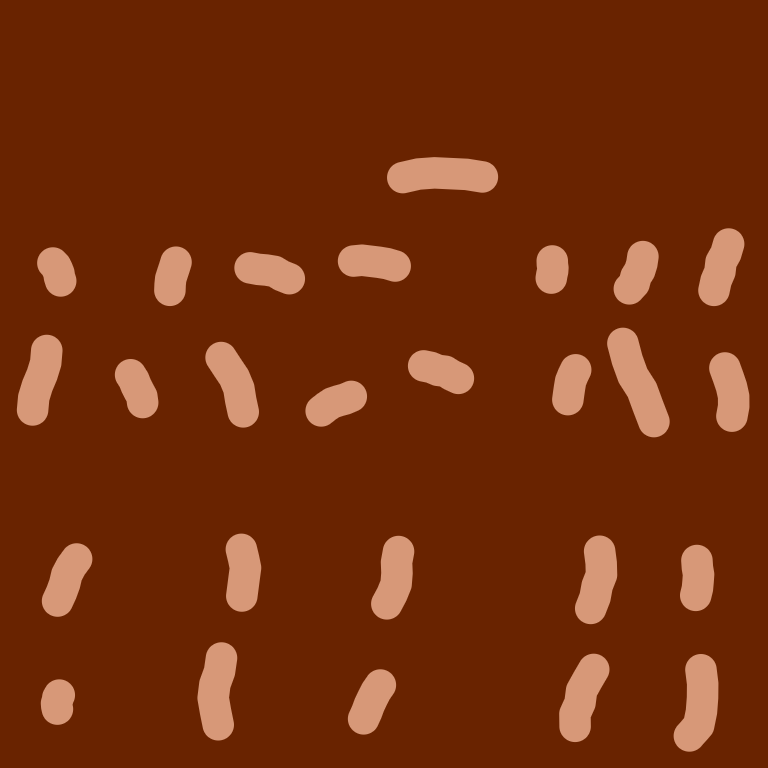
A WebGL 1 fragment shader for this pattern:

```glsl
precision highp float;

uniform vec2 u_resolution;

const vec3 GROUND_COLOR = vec3(0.412, 0.137, 0.0);
const vec3 STROKE_COLOR = vec3(0.843, 0.598, 0.470);

// Each row: height, stroke count, shortest and longest spine
const vec4 ROW_TOP    = vec4(0.760, 1.0, 0.095, 0.110);
const vec4 ROW_UPPER  = vec4(0.645, 7.0, 0.022, 0.065);
const vec4 ROW_MIDDLE = vec4(0.495, 8.0, 0.020, 0.118);
const vec4 ROW_LOWER  = vec4(0.245, 5.0, 0.022, 0.090);
const vec4 ROW_BOTTOM = vec4(0.095, 5.0, 0.018, 0.105);

const float STROKE_RADIUS = 0.0205;
const float TILT = 0.85;          // spread of directions, radians
const float BEND = 0.65;          // spread of total curvature
const float WOBBLE = 0.50;        // kinks between spine segments
const float SPREAD = 0.24;        // sideways scatter within a column
const float LIFT = 0.020;         // vertical scatter of upright strokes
const float LIFT_FLAT = 0.045;    // vertical scatter of flat strokes
const float FLAT_CENTER = 0.45;   // block of flat strokes in the upper rows
const float FLAT_HALF = 0.12;
const float FLAT_FLOOR = 0.40;
const float FLAT_FILL = 0.60;     // longest flat spine, in column widths
const float GAP_START = 0.60;     // right-hand group is squeezed to the edge
const float GAP_END = 0.98;
const float GAP_SQUEEZE = 0.20;
const float SEED = 3.7;
const int MAX_COLUMNS = 8;
const int SEGMENTS = 5;

float hash(vec2 p) {
  vec3 q = fract(vec3(p.xyx) * vec3(0.1031, 0.1030, 0.0973));
  q += dot(q, q.yzx + 33.33);
  return fract((q.x + q.y) * q.z);
}

// Random value centred on zero
float signedHash(vec2 p) {
  return hash(p) - 0.5;
}

float segmentDistance(vec2 p, vec2 a, vec2 b) {
  vec2 pa = p - a;
  vec2 ba = b - a;
  return length(pa - ba * clamp(dot(pa, ba) / dot(ba, ba), 0.0, 1.0));
}

// Round-ended stroke along a gently curved, uneven spine
float strokeDistance(vec2 p, vec2 center, float angle, float len, vec2 id) {
  float bend = BEND * signedHash(id + 11.0);
  float stepLength = len / float(SEGMENTS);
  vec2 joint = center - 0.5 * len * vec2(cos(angle), sin(angle));
  float d = 1.0;
  for (int i = 0; i < SEGMENTS; i++) {
    float t = (float(i) + 0.5) / float(SEGMENTS) - 0.5;
    float kink = WOBBLE * signedHash(id + vec2(23.0 + float(i), 5.0));
    float heading = angle + bend * t * 2.0 + kink;
    vec2 next = joint + stepLength * vec2(cos(heading), sin(heading));
    d = min(d, segmentDistance(p, joint, next));
    joint = next;
  }
  return d - STROKE_RADIUS;
}

// Loose row of strokes, one per column
float rowDistance(vec2 p, vec4 row) {
  float d = 1.0;
  for (int i = 0; i < MAX_COLUMNS; i++) {
    float column = float(i);
    if (column >= row.y) break;
    vec2 id = vec2(column * 7.0 + SEED, row.x * 400.0 + SEED);
    float x = (column + 0.5) / row.y;
    bool flatStroke = row.x > FLAT_FLOOR && abs(x - FLAT_CENTER) < FLAT_HALF;
    if (x > GAP_START) x += GAP_SQUEEZE * (GAP_END - x);

    float len = mix(row.z, row.w, hash(id + 31.0));
    float angle = 1.5708;
    float lift = LIFT;
    if (flatStroke) {
      len = min(len, FLAT_FILL / row.y);
      angle = 0.0;
      lift = LIFT_FLAT;
    }
    angle += TILT * signedHash(id + 43.0);
    vec2 scatter = vec2(SPREAD / row.y * signedHash(id + 57.0),
                        lift * signedHash(id + 71.0));
    d = min(d, strokeDistance(p, vec2(x, row.x) + scatter, angle, len, id));
  }
  return d;
}

void main() {
  float canvas = min(u_resolution.x, u_resolution.y);
  vec2 p = gl_FragCoord.xy / canvas;

  float d = rowDistance(p, ROW_TOP);
  d = min(d, rowDistance(p, ROW_UPPER));
  d = min(d, rowDistance(p, ROW_MIDDLE));
  d = min(d, rowDistance(p, ROW_LOWER));
  d = min(d, rowDistance(p, ROW_BOTTOM));

  // Crisp edge, one pixel wide
  float coverage = clamp(0.5 - d * canvas, 0.0, 1.0);
  gl_FragColor = vec4(mix(GROUND_COLOR, STROKE_COLOR, coverage), 1.0);
}
```
